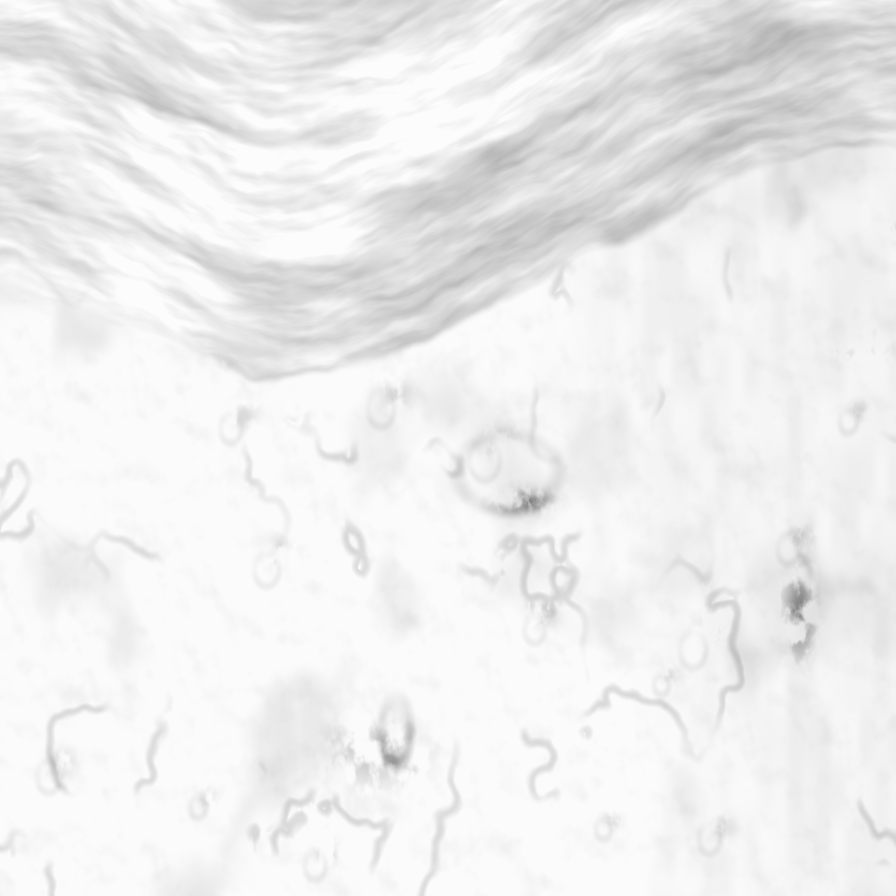
Reproduce this texture map procedurally as a WebGL 1 fragment shader.

```glsl
precision highp float;
// Weathered pale rock: a grey streaked overhang above a chalky wall with fine cracks, rings and pits.
uniform vec2 u_resolution;

const float WALL_SHADE = 0.014;      // darkness of the smooth wall
const float ROCK_SHADE_LEFT = 0.085; // mean darkness of the overhang
const float ROCK_SHADE_RIGHT = 0.130;
const float STREAK_CONTRAST = 0.34;
const float RELIEF_CONTRAST = 0.25;
const float LEDGE_SHADE = 0.20;
const float LEDGE_SPACING = 0.112;
const float CRACK_SHADE = 0.12;
const float CRACK_WIDTH = 0.0042;
const float PIT_SHADE = 0.34;
const vec2 BIG_RING = vec2(0.567, 0.473);
const vec2 SMALL_RING = vec2(0.442, 0.184);
const vec2 SCAR = vec2(0.892, 0.316);

float hash(vec2 p) {
  vec3 q = fract(p.xyx * 0.1031);
  q += dot(q, q.yzx + 33.33);
  return fract((q.x + q.y) * q.z);
}

float noise(vec2 p) {
  vec2 i = floor(p), f = fract(p);
  f = f * f * f * (f * (f * 6.0 - 15.0) + 10.0);
  return mix(mix(hash(i), hash(i + vec2(1, 0)), f.x),
             mix(hash(i + vec2(0, 1)), hash(i + vec2(1, 1)), f.x), f.y);
}

float fbm(vec2 p) {
  float sum = 0.0, gain = 0.53;
  for (int i = 0; i < 4; i++) {
    sum += gain * noise(p);
    p = mat2(1.9, 0.5, -0.5, 1.9) * p + 17.3;
    gain *= 0.5;
  }
  return sum;
}

// Slope of a rough surface seen along a fixed light direction
float relief(vec2 p) {
  return fbm(p + vec2(0.12, 0.3)) - fbm(p);
}

// Height of the lower rim of the overhang
float rim(float x) {
  return 0.68 - 0.10 * smoothstep(0.0, 0.33, x) + 0.26 * smoothstep(0.3, 1.0, x);
}

// Shadowed ledges running parallel to the rim, sharp below and fading upward
float ledges(float x, float v) {
  float sum = 0.0;
  for (int i = 0; i < 4; i++) {
    float k = float(i);
    float d = v - k * LEDGE_SPACING - 0.05 * k * (noise(vec2(x * 4.0, k * 9.1)) - 0.5);
    float profile = smoothstep(-0.007, 0.005, d) * exp(-max(d, 0.0) / 0.017);
    float along = 0.5 + 0.5 * cos((x - 0.30 + 0.07 * k) * 19.6);
    along *= smoothstep(0.25, 0.6, noise(vec2(x * 11.0, k * 5.7 + 2.0)));
    sum += profile * along * (k < 0.5 ? 1.0 : 0.6);
  }
  return sum * smoothstep(0.02, 0.14, x);
}

// Broken contour lines of constant width
float cracks(vec2 p) {
  vec2 e = vec2(0.003, 0.0);
  vec2 s = vec2(9.0, 7.0);
  float n = fbm(p * s);
  vec2 g = vec2(fbm((p + e) * s) - n, fbm((p + e.yx) * s) - n) / e.x;
  float d = abs(n - 0.5) / (length(g) + 1.0);
  float broken = smoothstep(0.46, 0.74, noise(p * 13.0 + 40.0));
  return broken * (1.0 - smoothstep(0.0, CRACK_WIDTH * 1.6, d));
}

// Worn oval outline, darker toward its lower side
float ring(vec2 p, vec2 radius, float width) {
  float d = abs(length(p / radius) - 1.0) * min(radius.x, radius.y);
  float worn = 0.35 + 0.65 * noise(p * 55.0 + 8.0);
  float lower = 0.75 - 0.3 * clamp(p.y / radius.y, -1.0, 1.0);
  return worn * lower * (1.0 - smoothstep(0.0, width, d));
}

// Ragged dark spot
float pit(vec2 p, vec2 radius, vec2 seed) {
  float ragged = smoothstep(0.36, 0.72, fbm(p * vec2(75.0, 48.0) + seed));
  return exp(-dot(p / radius, p / radius)) * ragged;
}

float wallMarks(vec2 p) {
  float shade = CRACK_SHADE * cracks(p);
  for (int i = 0; i < 14; i++) {
    vec2 id = vec2(float(i), 3.0);
    vec2 c = vec2(hash(id), 0.56 * hash(id + 21.0));
    float size = mix(0.008, 0.024, hash(id + 47.0));
    shade += 0.08 * ring(p - c, size * vec2(0.85, 1.15), 0.006);
    shade += 0.13 * pit(p - c - size, vec2(size), id * 5.0);
  }
  shade += 0.13 * ring(p - BIG_RING, vec2(0.056, 0.043), 0.012);
  shade += PIT_SHADE * pit(p - BIG_RING - vec2(0.017, -0.032), vec2(0.030, 0.013), vec2(3.0));
  shade += 0.26 * ring(p - SMALL_RING, vec2(0.016, 0.034), 0.009);
  shade += PIT_SHADE * 0.6 * pit(p - SMALL_RING + vec2(0.025, 0.025), vec2(0.05, 0.035), vec2(9.0));
  shade += PIT_SHADE * 1.2 * pit(p - SCAR, vec2(0.016, 0.045), vec2(14.0));
  return shade;
}

void main() {
  vec2 p = gl_FragCoord.xy / u_resolution;
  float v = p.y - rim(p.x) + 0.030 * (fbm(p * 11.0) - 0.5);

  // Wall: fine grain, upright streaks on the right
  float right = smoothstep(0.62, 0.85, p.x + 0.25 * (p.y - 0.4));
  float wall = WALL_SHADE + 0.10 * max(relief(p * vec2(30.0, 24.0)), 0.0);
  wall += 0.075 * smoothstep(0.50, 0.8, fbm(p * vec2(9.0, 6.0) + 60.0));
  wall += right * (0.012 + 0.045 * noise(p * vec2(62.0, 17.0)));
  wall += wallMarks(p);

  // Overhang: streaks that follow the rim, with pale patches on the left
  vec2 q = vec2(p.x * 6.0, v * 19.0);
  float rock = mix(ROCK_SHADE_LEFT, ROCK_SHADE_RIGHT, smoothstep(0.2, 0.75, p.x));
  rock += STREAK_CONTRAST * (fbm(q + 5.0) - 0.49);
  rock += RELIEF_CONTRAST * relief(q * 2.3 + 31.0);
  rock -= 0.07 * smoothstep(0.52, 0.75, noise(q * 0.7 + 12.0)) * (1.0 - 0.6 * p.x);
  rock += LEDGE_SHADE * ledges(p.x, v);

  float softness = mix(0.05, 0.007, smoothstep(0.0, 0.3, p.x));
  float shade = mix(wall, max(rock, 0.012), smoothstep(-softness, softness, v));
  gl_FragColor = vec4(vec3(1.0 - clamp(shade, 0.008, 0.55)), 1.0);
}
```
